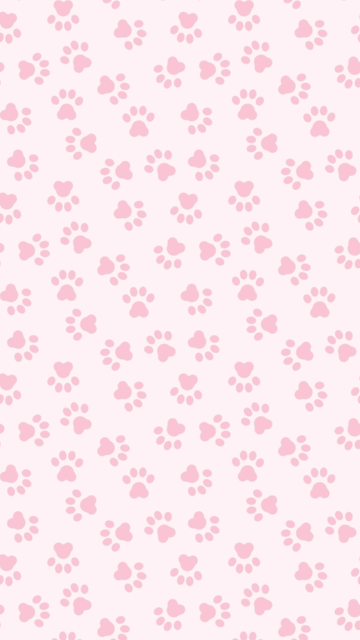
This pattern is drawn by a Shadertoy shader. Its source:

```glsl
// Pink paw prints strewn over a pale blush ground. Fourteen prints at varied
// angles fill one square tile, which wraps at its borders and repeats from the
// top left corner. Each print is a distance field: a lobed pad and four toes.

const float TILE = 0.5023;       // tile side, in canvas widths
const float PAW = 0.05;          // pad half width, in tile sides
const int PAW_COUNT = 14;

const vec3 GROUND = vec3(1.00, 0.95, 0.963);
const vec3 PINK = vec3(0.98, 0.77, 0.83);
const vec3 RIM = vec3(0.953, 0.78, 0.835);

// Each print: pad centre within the tile, heading of the toes in degrees
const vec3 PAWS[PAW_COUNT] = vec3[PAW_COUNT](
    vec3(0.350, 0.954, -90.0), vec3(0.684, 0.834, -25.0),
    vec3(0.965, 0.630, -126.0), vec3(0.149, 0.614, 5.0),
    vec3(0.768, 0.289, 92.0), vec3(0.057, 0.372, -40.0),
    vec3(0.912, 0.055, 126.0), vec3(0.097, 0.114, -40.0),
    vec3(0.038, 0.886, -98.0), vec3(0.682, 0.053, 195.0),
    vec3(0.590, 0.525, -16.0), vec3(0.447, 0.654, 124.0),
    vec3(0.488, 0.207, 182.0), vec3(0.369, 0.382, 88.0));

vec2 rotate(vec2 p, float angle) {
    float c = cos(angle), s = sin(angle);
    return vec2(c * p.x - s * p.y, s * p.x + c * p.y);
}

float smoothUnion(float a, float b, float k) {
    float h = max(k - abs(a - b), 0.0) / k;
    return min(a, b) - 0.25 * k * h * h;
}

float ellipseDistance(vec2 p, vec2 radii) {
    float k = length(p / radii);
    float slope = length(p / (radii * radii));
    return k * (k - 1.0) / max(slope, 1e-4);
}

// Dome above two lobes, leaving a shallow notch at the heel
float padDistance(vec2 p) {
    float dome = length(p - vec2(0.0, 0.11)) - 0.79;
    float lobe = length(p - vec2(0.52, -0.36)) - 0.55;
    return smoothUnion(dome, lobe, 0.2);
}

float toeDistance(vec2 p, vec2 centre, vec2 radii, float tilt) {
    return ellipseDistance(rotate(p - centre, tilt), radii);
}

// Toes point along +y; the left half mirrors the right
float pawDistance(vec2 p) {
    p.x = abs(p.x);
    float inner = toeDistance(p, vec2(0.50, 1.96), vec2(0.41, 0.54), 0.14);
    float outer = toeDistance(p, vec2(1.32, 1.22), vec2(0.42, 0.52), 0.55);
    return min(padDistance(p), min(inner, outer));
}

// Nearest print, measured in pad half widths
float tileDistance(vec2 cell) {
    float d = 1e3;
    for (int i = 0; i < PAW_COUNT; i++) {
        vec2 offset = cell - PAWS[i].xy;
        offset -= floor(offset + 0.5);           // wrap across tile borders
        float turn = radians(90.0 - PAWS[i].z);
        d = min(d, pawDistance(rotate(offset, turn) / PAW));
    }
    return d;
}

void mainImage(out vec4 fragColor, in vec2 fragCoord) {
    float tilePixels = iResolution.x * TILE;
    vec2 cell = fract((fragCoord - vec2(0.0, iResolution.y)) / tilePixels);
    float d = tileDistance(cell);

    // Slightly muted rim, then an antialiased fill
    float pixel = 1.0 / (tilePixels * PAW);
    vec3 ink = mix(RIM, PINK, smoothstep(0.05, 0.25, -d));
    float cover = smoothstep(-pixel, pixel, -d);
    fragColor = vec4(mix(GROUND, ink, cover), 1.0);
}
```
